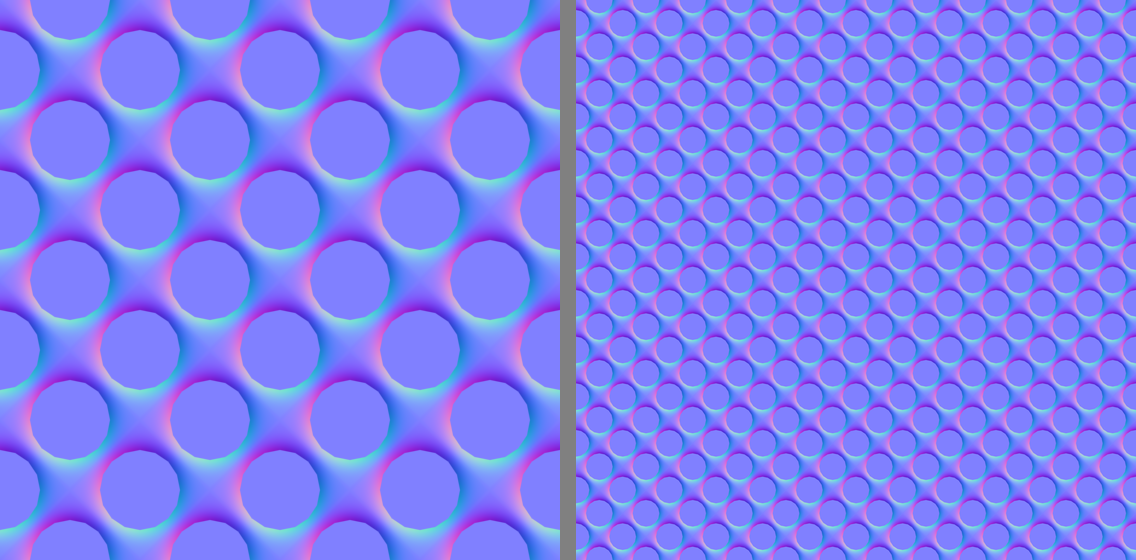
Left: one tile. Right: repeated 3 by 3.
This texture map is drawn by a three.js fragment shader. Its source:

```glsl
// Tangent-space normal map of a rounded diagonal lattice with faceted round holes.
varying vec2 vUv;

// Signed distance to a 16-sided polygon with corners on the axes.
float holeDistance(vec2 p, float radius) {
  float d = 0.0;
  for (int i = 0; i < 4; i++) {
    float angle = radians(11.25 + 22.5 * float(i));
    d = max(d, dot(abs(p), vec2(cos(angle), sin(angle))));
  }
  return d - radius * cos(radians(11.25));
}

// Converts diagonal lattice coordinates to cell coordinates.
vec2 fromDiagonal(vec2 u) {
  return 0.5 * vec2(u.x + u.y, u.x - u.y);
}

void main() {
  const float holeRadius = 0.286;

  // Four cells each way, two holes per cell: integers on the diagonal grid.
  vec2 cell = vUv * 4.0 + vec2(0.0, 0.5);
  vec2 diagonal = vec2(cell.x + cell.y, cell.x - cell.y);
  vec2 local = diagonal - floor(diagonal + 0.5);

  // Strands slope down into every nearby hole, steepest at its rim.
  vec2 slope = vec2(0.0);
  for (int j = -1; j <= 1; j++) {
    for (int i = -1; i <= 1; i++) {
      vec2 away = fromDiagonal(local - vec2(float(i), float(j)));
      float dist = max(length(away), 0.0001);
      float rim = max(dist - holeRadius, -0.01);
      slope -= away / dist * 1.3 * exp(-rim / 0.06);
    }
  }

  // Faint crease along the crests, crossing between the holes.
  vec2 p = fromDiagonal(local);
  float crest = 0.5 - abs(p.x) - abs(p.y);
  slope -= p / max(length(p), 0.0001) * 0.04 * smoothstep(0.0, 0.03, crest);

  vec3 strand = normalize(vec3(slope, 1.0)) * 0.5 + 0.5;
  vec3 flatFloor = vec3(0.5, 0.5, 1.0);
  float mask = smoothstep(-0.006, 0.006, holeDistance(p, holeRadius));
  gl_FragColor = vec4(mix(flatFloor, strand, mask), 1.0);
}
```
